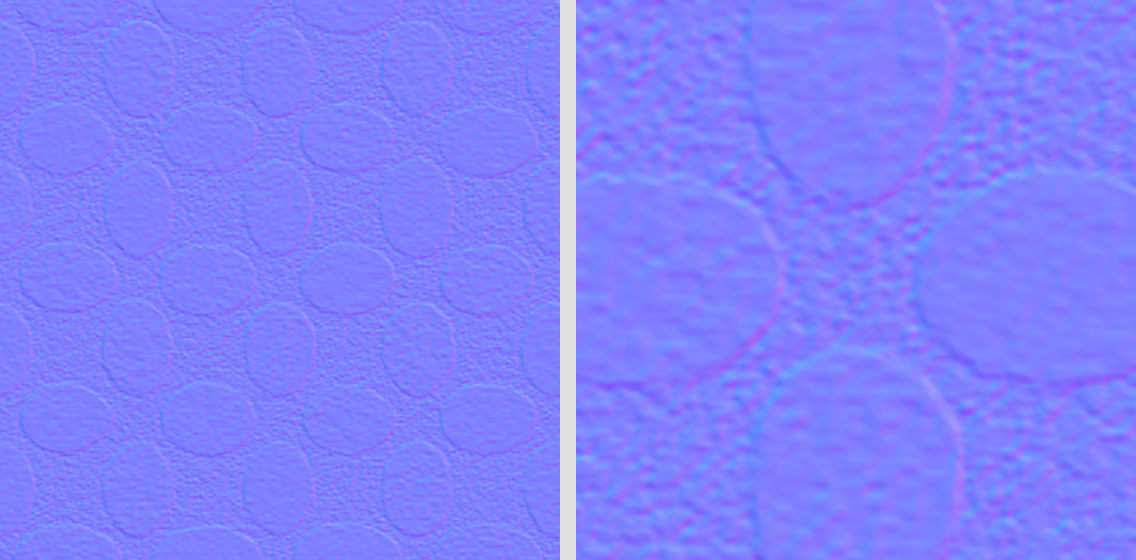
Left: the whole. Right: its middle third, enlarged.
Reproduce this texture map procedurally as a Shadertoy shader.

```glsl
// Tangent-space normal map of oval pebbles pressed into rough plaster.
// Wide and tall ovals alternate on two offset lattices; a tiling height
// field is built from distances and value noise, then differentiated.

const float REPEATS = 4.0;                    // cells across and down
const vec2  WIDE_OFFSET = vec2(0.482, 0.005); // lattice origins, in cells
const vec2  TALL_OFFSET = vec2(-0.015, 0.51);
const vec2  OVAL_RADII = vec2(0.336, 0.246);  // long and short, in cells
const float SEAM_STRETCH = 0.12;              // extra length of bottom wide row
const float SIZE_JITTER = 0.07;
const float PLACE_JITTER = 0.025;
const float EDGE_WOBBLE = 0.004;              // in canvas units from here on
const float RIM_WIDTH = 0.0042;
const float RIM_HEIGHT = 0.0008;
const float GROUND_RELIEF = 0.0017;
const float STONE_RELIEF = 0.0014;
const float SLOPE_STEP = 0.001;

float hash(vec2 p) {
    return fract(sin(dot(p, vec2(127.1, 311.7))) * 43758.5);
}

// Value noise that wraps after a whole number of lattice cells.
float tiledNoise(vec2 p, vec2 period) {
    vec2 cell = floor(p);
    vec2 f = p - cell;
    f = f * f * f * (f * (f * 6.0 - 15.0) + 10.0);
    vec2 a = mod(cell, period);
    vec2 b = mod(cell + 1.0, period);
    return mix(mix(hash(a), hash(vec2(b.x, a.y)), f.x),
               mix(hash(vec2(a.x, b.y)), hash(b), f.x), f.y);
}

float noise(vec2 uv, vec2 frequency) {
    return tiledNoise(uv * frequency, frequency);
}

// Grain stretched along the rising diagonal, still seamless.
float diagonalNoise(vec2 uv, vec2 frequency) {
    return tiledNoise(vec2(uv.x + uv.y, uv.y - uv.x) * frequency, frequency);
}

// Approximate distance to an oval that tapers towards its +x end.
float ovalDistance(vec2 p, vec2 radii, float taper) {
    float e = mix(2.05, 2.05 - taper, smoothstep(-0.1, 0.2, p.x));
    vec2 q = pow(abs(p / radii) + 1e-4, vec2(e));
    float k = pow(q.x + q.y, 1.0 / e);
    return k * (k - 1.0) / max(length(p / (radii * radii)), 0.01);
}

// Nearest stone of one lattice: x = distance, y = surface roughness.
vec2 stone(vec2 uv, vec2 offset, bool tall) {
    vec2 p = uv * REPEATS - offset;
    vec2 id = floor(p + 0.5);
    vec2 local = p - id;
    id = mod(id, REPEATS);
    vec2 seed = id + (tall ? 17.3 : 5.7);
    vec2 jitter = vec2(hash(seed), hash(seed + 3.1)) - 0.5;
    local -= jitter * PLACE_JITTER;

    vec2 sizes = vec2(hash(seed + 7.9), hash(seed + 11.2)) - 0.5;
    vec2 radii = OVAL_RADII * (1.0 + sizes * SIZE_JITTER);
    if (tall) local = vec2(-local.y, local.x);
    else if (id.y < 0.5) radii.x *= 1.0 + SEAM_STRETCH;

    float taper = 0.4 * hash(seed + 19.4);
    float d = ovalDistance(local, radii, taper) / REPEATS;
    return vec2(d, mix(0.7, 1.2, hash(seed + 23.6)));
}

float height(vec2 uv) {
    vec2 wide = stone(uv, WIDE_OFFSET, false);
    vec2 tall = stone(uv, TALL_OFFSET, true);
    vec2 nearest = wide.x < tall.x ? wide : tall;
    float d = nearest.x + (noise(uv, vec2(36.0)) - 0.5) * EDGE_WOBBLE;
    float inside = 1.0 - smoothstep(-RIM_WIDTH, RIM_WIDTH, d);

    // Fine plaster grain outside, gentler pitted faces inside
    float ground = 0.55 * diagonalNoise(uv, vec2(88.0, 128.0))
                 + 0.45 * noise(uv, vec2(120.0, 184.0)) - 0.5;
    float face = 0.5 * diagonalNoise(uv, vec2(60.0, 88.0))
               + 0.5 * noise(uv, vec2(92.0, 144.0)) - 0.5;
    float relief = mix(ground * GROUND_RELIEF,
                       face * STONE_RELIEF * nearest.y, inside);

    // Raised rim with a shallow groove just outside it
    float groove = exp(-pow((d - 0.006) / 0.004, 2.0));
    return relief + RIM_HEIGHT * (inside - 0.25 * groove);
}

void mainImage(out vec4 fragColor, in vec2 fragCoord) {
    vec2 uv = fragCoord / iResolution.xy;
    vec2 h = vec2(SLOPE_STEP, 0.0);
    vec2 slope = vec2(height(uv + h.xy) - height(uv - h.xy),
                      height(uv + h.yx) - height(uv - h.yx)) / (2.0 * SLOPE_STEP);
    vec3 normal = normalize(vec3(-slope, 1.0));
    fragColor = vec4(normal * 0.5 + 0.5, 1.0);
}
```
